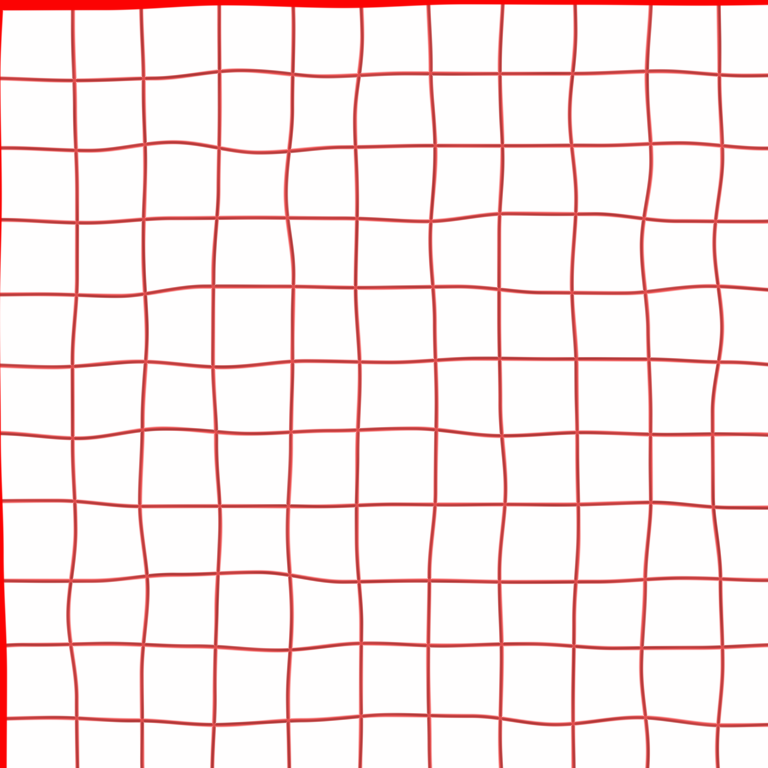
This pattern is drawn by a WebGL 1 fragment shader. Its source:

```glsl
precision highp float;
// Hand-drawn wavy red grid on white, with a solid red band along the top and left edges.

uniform vec2 u_resolution;

#define CELLS 10.72                    // grid pitches across the canvas
#define GRID_START vec2(0.022, 0.055)  // first line, in cells from the top left
#define WOBBLE 0.075                   // largest line displacement, in cells
#define WAVE_RATE 0.85                 // wobble knots per cell
#define LINE_HALF 0.025                // half line width, in cells
#define LINE_SOFT 0.016                // softness of the line edge, in cells
#define BAND vec2(0.050, 0.105)        // left and top band widths, in cells
#define PAPER vec3(1.0, 0.995, 0.995)
#define LIGHT_RED vec3(0.94, 0.32, 0.32)
#define DARK_RED vec3(0.65, 0.20, 0.20)
#define BAND_RED vec3(0.99, 0.01, 0.01)

float hash(vec2 p) {
  vec3 q = fract(vec3(p.xyx) * 0.1031);
  q += dot(q, q.yzx + 33.33);
  return fract((q.x + q.y) * q.z);
}

// Smooth noise in -1..1 along a line; each line id gives its own curve.
float wave(float t, float id) {
  t += 7.0 * hash(vec2(id, 3.7));
  float knot = floor(t);
  float f = t - knot;
  float a = hash(vec2(knot, id));
  float b = hash(vec2(knot + 1.0, id));
  return 2.0 * mix(a, b, f * f * (3.0 - 2.0 * f)) - 1.0;
}

// Coverage of a soft stroke at signed distance d from its centre.
float stroke(float d, float halfWidth, float soft) {
  return 1.0 - smoothstep(halfWidth - soft, halfWidth + soft, abs(d));
}

// x: full stroke, y: dark core that drifts from side to side.
vec2 wavyLine(float across, float along, float seed, float soft) {
  float index = floor(across + 0.5);
  float id = index + seed;
  float d = across - index - WOBBLE * wave(along * WAVE_RATE, id);
  float drift = 0.014 * wave(along * 1.3, id + 41.0);
  float core = stroke(d - drift, LINE_HALF * 0.62, soft);
  float strength = 0.83 + 0.17 * wave(along * 2.0, id + 83.0);
  return vec2(stroke(d, LINE_HALF, soft), core * strength) * step(0.5, index);
}

void main() {
  // Cell units, measured from the top left corner.
  vec2 uv = gl_FragCoord.xy / u_resolution;
  vec2 p = vec2(uv.x, 1.0 - uv.y) * CELLS;
  float pixel = CELLS / min(u_resolution.x, u_resolution.y);
  float soft = max(LINE_SOFT, 0.7 * pixel);

  // Two families of lines.
  vec2 g = p - GRID_START;
  vec2 vertical = wavyLine(g.x, g.y, 11.0, soft);
  vec2 horizontal = wavyLine(g.y, g.x, 57.0, soft);

  // Crossings stay bright: the dark core fades where both strokes overlap.
  float crossing = vertical.x * horizontal.x;
  float ink = max(vertical.x, horizontal.x);
  float core = max(vertical.y, horizontal.y) * (1.0 - 0.8 * crossing);
  vec3 color = mix(PAPER, LIGHT_RED, ink);
  color = mix(color, DARK_RED, core);

  // Edge bands with uneven inner borders.
  vec2 border = BAND + vec2(0.055 * wave(p.y * 0.6, 131.0),
                            0.045 * wave(p.x * 0.6, 173.0));
  vec2 inside = 1.0 - smoothstep(border - pixel, border + pixel, p);
  color = mix(color, BAND_RED, max(inside.x, inside.y));

  gl_FragColor = vec4(color, 1.0);
}
```
